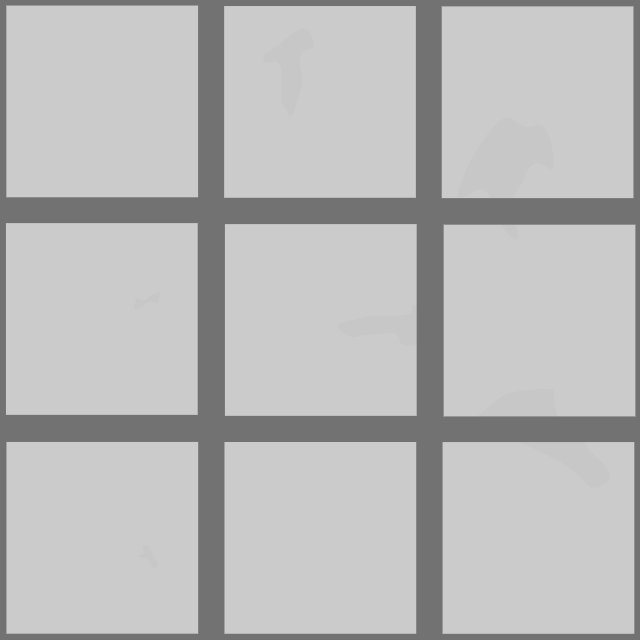
Reproduce this pattern procedurally as a Shadertoy shader.

```glsl
// Three by three pale square tiles with wide grey grout, each tile nudged a little.
// Tiles are box distances on a repeated grid; faint stains are sheared ellipses
// bent by layered sines, growing larger toward the right.

#define PERIOD 0.3415
#define TILE_HALF 0.1498
#define JITTER 0.0017
#define TILE_COLOR vec3(0.797)
#define GROUT_COLOR vec3(0.447)
#define STAIN_COLOR vec3(0.780)
#define STAIN_MIN 0.012
#define STAIN_GROWTH 0.026

vec2 hash22(vec2 p) {
    vec2 h = vec2(dot(p, vec2(127.1, 311.7)), dot(p, vec2(269.5, 183.3)));
    return fract(sin(h) * 43758.5);
}

float boxDistance(vec2 p, float halfSize) {
    vec2 d = abs(p) - halfSize;
    return length(max(d, 0.0)) + min(max(d.x, d.y), 0.0);
}

// Converts a signed distance to coverage over one pixel
float coverage(float d, float pixel) {
    return clamp(0.5 - d / pixel, 0.0, 1.0);
}

// Ellipse bent by two shears, which keep its area and never fold it
float stainDistance(vec2 p, float radius, float seed) {
    float angle = 0.8 + 1.7 * seed;
    float c = cos(angle), s = sin(angle);
    vec2 q = mat2(c, -s, s, c) * p / radius;
    q.x += 0.55 * sin(2.1 * q.y + seed) + 0.14 * sin(5.3 * q.y + 2.0 * seed);
    q.y += 0.50 * sin(1.9 * q.x + 1.3 * seed) + 0.10 * sin(4.7 * q.x - seed);
    return (length(q * vec2(0.7, 1.4)) - 1.0) * radius;
}

// Two stains in each column, one above the other
float stains(vec2 uv, float pixel) {
    float amount = 0.0;
    for (int i = 0; i < 6; i++) {
        float column = float(i / 2);
        float side = float(i % 2) * 2.0 - 1.0;
        vec2 center = vec2(0.23 + 0.30 * column, 0.33 + 0.37 * sin(1.3 * column));
        center += side * vec2(0.08 * sin(1.35 * column), -0.20);
        float radius = STAIN_MIN + STAIN_GROWTH * column;
        float d = stainDistance(uv - center, radius, float(i));
        amount = max(amount, coverage(d, pixel * 1.5));
    }
    return amount;
}

void mainImage(out vec4 fragColor, in vec2 fragCoord) {
    float pixel = 1.0 / min(iResolution.x, iResolution.y);
    vec2 uv = fragCoord * pixel;

    // Grid centred on the canvas, with a small shift for each tile
    vec2 grid = (uv - 0.5) / PERIOD + 0.5;
    vec2 id = floor(grid);
    vec2 local = (fract(grid) - 0.5) * PERIOD;
    local -= (hash22(id + 7.0) * 2.0 - 1.0) * JITTER;

    vec3 tile = mix(TILE_COLOR, STAIN_COLOR, stains(uv, pixel));
    float mask = coverage(boxDistance(local, TILE_HALF), pixel);
    fragColor = vec4(mix(GROUT_COLOR, tile, mask), 1.0);
}
```
